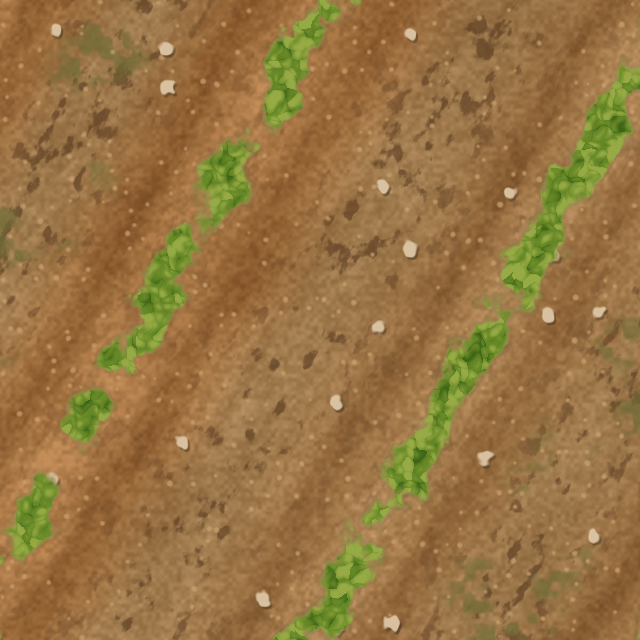
Give the GLSL for this texture, as a Shadertoy shader.

```glsl
// Aerial view of a ploughed field: slanted crop rows, furrows, clods, weeds and stones.

const vec2 ALONG = vec2(0.503, 0.864);    // direction of the rows
const vec2 ACROSS = vec2(0.864, -0.503);
const float FIRST_ROW = -0.058;
const float ROW_GAP = 0.472;
const float PLANT_GAP = 0.193;

const vec3 SOIL_DEEP = vec3(0.35, 0.23, 0.13);
const vec3 SOIL_DARK = vec3(0.50, 0.35, 0.19);
const vec3 SOIL_MID = vec3(0.60, 0.455, 0.28);
const vec3 SOIL_LIGHT = vec3(0.72, 0.57, 0.39);
const vec3 STONE = vec3(0.87, 0.78, 0.65);
const vec3 WEED = vec3(0.43, 0.42, 0.21);
const vec3 LEAF_DARK = vec3(0.23, 0.39, 0.08);
const vec3 LEAF_MID = vec3(0.40, 0.53, 0.15);
const vec3 LEAF_LIGHT = vec3(0.59, 0.67, 0.27);

float hash(vec2 p) {
    vec3 a = fract(p.xyx * 0.1031);
    a += dot(a, a.yzx + 33.33);
    return fract((a.x + a.y) * a.z);
}

float noise(vec2 p) {
    vec2 i = floor(p), f = fract(p);
    f = f * f * (3.0 - 2.0 * f);
    return mix(mix(hash(i), hash(i + vec2(1, 0)), f.x),
               mix(hash(i + vec2(0, 1)), hash(i + vec2(1, 1)), f.x), f.y);
}

float fbm(vec2 p) {
    float sum = 0.0, amp = 0.5;
    for (int i = 0; i < 4; i++) {
        sum += amp * noise(p);
        p = mat2(1.6, 1.2, -1.2, 1.6) * p + 7.3;
        amp *= 0.5;
    }
    return sum / 0.9375;
}

// Nearest scattered point: distance and a random value of its cell
vec2 scatter(vec2 p, float seed) {
    vec2 best = vec2(9.0, 0.0);
    for (int y = -1; y <= 1; y++)
    for (int x = -1; x <= 1; x++) {
        vec2 c = floor(p) + vec2(x, y);
        vec2 spot = c + 0.15 + 0.7 * vec2(hash(c + seed), hash(c + seed + 41.7));
        float d = length(p - spot);
        if (d < best.x) best = vec2(d, hash(c + seed + 83.1));
    }
    return best;
}

// Coverage of stones on a grid; share is the filled fraction of cells
float stones(vec2 p, float scale, float radius, float share, float seed, float px) {
    vec2 s = scatter(p * scale, seed);
    float size = radius * mix(0.65, 1.0, fract(s.y * 57.0));
    float d = s.x / scale + (noise(p * 110.0) - 0.5) * radius * 0.7 - size;
    return step(s.y, share) * (1.0 - smoothstep(-1.5 * px, 1.5 * px, d));
}

// Signed distance to the bushes of one row; v = (offset from row, position along it)
float bushes(vec2 v, float row) {
    float start = -0.026 * row, d = 1.0;
    float cell = floor((v.y - start) / PLANT_GAP + 0.5);
    for (int i = -1; i <= 1; i++) {
        vec2 id = vec2(cell + float(i), row * 7.0 + 3.0);
        float grow = hash(id), shift = hash(id + 19.0) - 0.5;
        vec2 q = v - vec2(shift * 0.014, start + id.x * PLANT_GAP + shift * 0.035);
        q.x += q.y * 0.12;
        vec2 size = vec2(mix(0.027, 0.036, grow), mix(0.056, 0.086, hash(id + 5.0)));
        d = min(d, (length(q / size) - 1.0) * size.x);
        // Small sprout in the gap
        q.y -= PLANT_GAP * 0.5;
        d = min(d, length(q * vec2(1.0, 0.75)) - 0.024 * hash(id + 11.0));
    }
    return d;
}

vec3 soil(vec2 p, float r, float row) {
    float furrow = exp(-pow((abs(r) - 0.093) / 0.032, 2.0)) * (r < 0.0 ? 1.0 : 0.8);
    float bed = exp(-pow(r / 0.045, 2.0));
    float middle = smoothstep(0.10, 0.22, abs(r));
    vec2 grain = vec2(dot(p, ACROSS) * 1.5, dot(p, ALONG));
    float streak = fbm(grain * vec2(32.0, 7.0)) - 0.5;
    float clods = fbm(grain * 42.0);
    float relief = clods - fbm((grain + vec2(-0.004, 0.005)) * 42.0);
    float tone = 0.1 - 0.75 * furrow + 0.6 * bed + 0.8 * streak + 1.1 * relief
               + 0.9 * (fbm(p * 5.0) - 0.5) + 0.8 * (noise(p * 150.0) - 0.5);
    vec3 col = mix(SOIL_MID, tone < 0.0 ? SOIL_DARK : SOIL_LIGHT, min(abs(tone), 1.15));
    // Dark pits among the clods between rows
    float pits = smoothstep(0.60, 0.74, fbm(grain * 34.0 + 13.0));
    col = mix(col, SOIL_DEEP, pits * (0.2 + 0.45 * middle));
    // Warmer earth around the left-hand rows
    float warm = (1.0 - middle) * (row < 0.5 ? 1.0 : 0.4);
    return col * mix(vec3(1.0), vec3(1.04, 0.95, 0.86), warm);
}

vec3 foliage(vec2 p) {
    vec2 leaf = scatter(p * 62.0 + 1.2 * noise(p * 55.0), 17.0);
    float light = 0.65 * leaf.y + 0.55 * noise(p * 75.0) + 0.3 - 0.6 * leaf.x;
    vec3 col = mix(LEAF_DARK, LEAF_MID, smoothstep(0.05, 0.5, light));
    return mix(col, LEAF_LIGHT, smoothstep(0.5, 1.0, light));
}

void mainImage(out vec4 fragColor, in vec2 fragCoord) {
    vec2 p = fragCoord / iResolution.y;
    float px = 1.0 / iResolution.y;
    float lane = (dot(p, ACROSS) - FIRST_ROW) / ROW_GAP;
    float row = floor(lane + 0.5);
    float r = (lane - row) * ROW_GAP;
    vec3 col = soil(p, r + 0.02 * (noise(p * 9.0) - 0.5), row);

    // Faded weeds in every other lane
    float weedy = mod(floor(lane), 2.0) * smoothstep(0.12, 0.19, abs(r));
    weedy *= smoothstep(0.48, 0.68, fbm(p * 11.0 + 5.0)) * smoothstep(0.3, 0.6, noise(p * 60.0));
    col = mix(col, WEED, 0.7 * weedy);

    // Fine gravel and larger stones
    col = mix(col, SOIL_LIGHT * 1.1, 0.75 * stones(p, 42.0, 0.0040, 0.22, 3.0, px));
    col *= 1.0 - 0.3 * stones(p + vec2(-0.003, 0.004), 9.0, 0.0125, 0.26, 29.0, px);
    col = mix(col, STONE, 0.95 * stones(p, 9.0, 0.0125, 0.26, 29.0, px));

    // Bushes with ragged edges, a soft shadow and a yellowish fringe
    float d = bushes(vec2(r, dot(p, ALONG)), row);
    d += 0.055 * (fbm(p * 30.0) - 0.5);
    col *= 1.0 - 0.14 * (1.0 - smoothstep(0.0, 0.012, d));
    col = mix(col, vec3(0.63, 0.58, 0.32), 0.6 * (1.0 - smoothstep(0.0, 0.008, d)));
    vec3 leaves = mix(foliage(p), LEAF_LIGHT, 0.3 * smoothstep(-0.012, 0.0, d));
    col = mix(col, leaves, 1.0 - smoothstep(-0.002 - px, 0.002 + px, d));
    fragColor = vec4(col, 1.0);
}
```
